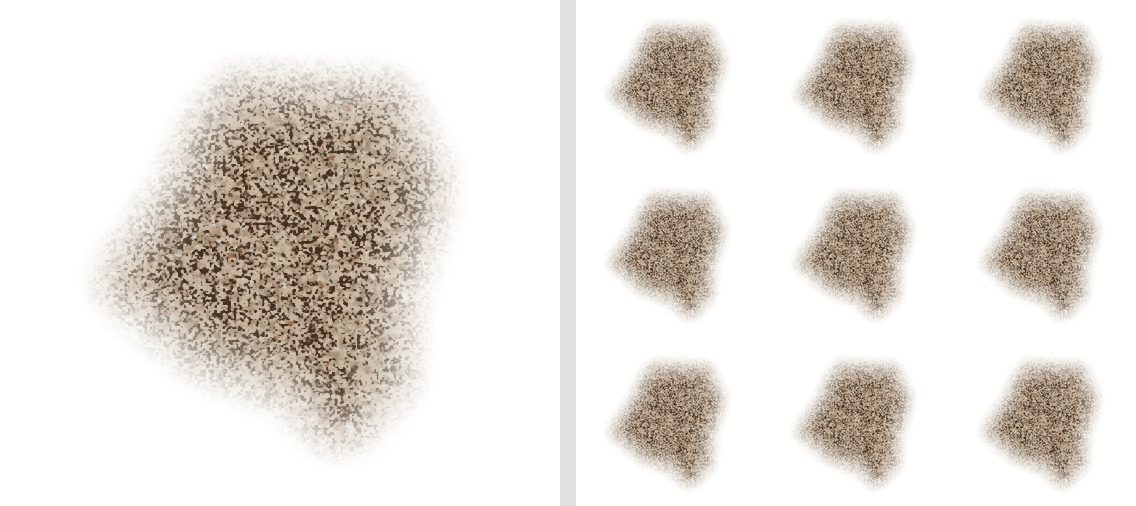
Left: one tile. Right: repeated 3 by 3.
Give the GLSL for this texture, as a Shadertoy shader.

```glsl
const vec3 PAPER = vec3(1.0, 1.0, 0.995);
const vec3 SAND_LIGHT = vec3(0.76, 0.69, 0.605);
const vec3 SAND_DEEP = vec3(0.64, 0.555, 0.465);
const vec3 GAP = vec3(0.27, 0.185, 0.12);
const vec3 CHIP_PALE = vec3(0.78, 0.71, 0.62);
const vec3 CHIP_SHELL = vec3(0.85, 0.85, 0.83);
const vec3 CHIP_RUST = vec3(0.58, 0.40, 0.29);
const vec3 CHIP_DARK = vec3(0.33, 0.25, 0.19);

const vec2 CANVAS = vec2(1.108, 1.0);       // canvas extent, height = 1
const float FADE_OUTER = 0.14;              // patch vanishes here
const float FADE_INNER = -0.06;             // patch is solid here
const vec2 GRAIN_CELLS = vec2(200.0, 190.0);
const vec2 FINE_CELLS = vec2(300.0, 285.0);
const vec2 TINT_CELLS = vec2(105.0, 110.0);
const vec2 CLUSTER_CELLS = vec2(30.0, 34.0);
const vec2 CHIP_CELLS = vec2(31.0, 28.0);   // coarsest layer, doubled per layer
const float CHIP_TILT = -0.25;
const float CHIP_SPREAD = 2.4;

const int CORNERS = 12;
const vec2 CORE[CORNERS] = vec2[CORNERS](
    vec2(0.49, 0.775), vec2(0.745, 0.765), vec2(0.80, 0.64), vec2(0.795, 0.59),
    vec2(0.745, 0.44), vec2(0.735, 0.27), vec2(0.675, 0.20), vec2(0.60, 0.27),
    vec2(0.43, 0.335), vec2(0.285, 0.45), vec2(0.395, 0.60), vec2(0.438, 0.703));

vec3 hash3(vec2 cell, float seed) {
    vec3 q = fract(vec3(cell, seed) * vec3(0.1031, 0.1030, 0.0973));
    q += dot(q, q.yxz + 33.33);
    return fract((q.xxy + q.yxx) * q.zyx);
}

// Value noise that wraps after the given whole number of cells
float noise(vec2 uv, vec2 cells, float seed) {
    vec2 g = uv * cells;
    vec2 i = floor(g);
    vec2 f = g - i;
    f = f * f * (3.0 - 2.0 * f);
    vec2 a = mod(i, cells);
    vec2 b = mod(i + 1.0, cells);
    float low = mix(hash3(a, seed).x, hash3(vec2(b.x, a.y), seed).x, f.x);
    float high = mix(hash3(vec2(a.x, b.y), seed).x, hash3(b, seed).x, f.x);
    return mix(low, high, f.y);
}

// Signed distance to the solid core of the patch
float coreDistance(vec2 p) {
    float nearest = 10.0;
    float side = 1.0;
    for (int i = 0; i < CORNERS; i++) {
        vec2 a = CORE[i];
        vec2 b = CORE[(i + CORNERS - 1) % CORNERS];
        vec2 e = b - a;
        vec2 w = p - a;
        vec2 d = w - e * clamp(dot(w, e) / dot(e, e), 0.0, 1.0);
        nearest = min(nearest, dot(d, d));
        bvec3 c = bvec3(p.y >= a.y, p.y < b.y, e.x * w.y > e.y * w.x);
        if (all(c) || all(not(c))) side = -side;
    }
    return side * sqrt(nearest);
}

vec3 chipColor(float pick) {
    if (pick < 0.56) return CHIP_PALE;
    if (pick < 0.72) return CHIP_SHELL;
    return pick < 0.86 ? CHIP_RUST : CHIP_DARK;
}

// One layer of scattered, turned flakes
vec3 addChips(vec3 color, vec2 uv, vec2 cells, float density, float seed) {
    vec2 g = uv * cells;
    vec2 home = floor(g);
    float blur = 0.7 * cells.y / iResolution.y;
    for (int y = -1; y <= 1; y++)
    for (int x = -1; x <= 1; x++) {
        vec2 cell = home + vec2(x, y);
        vec3 place = hash3(mod(cell, cells), seed);
        vec3 look = hash3(mod(cell, cells), seed + 17.0);
        if (place.z > density) continue;
        float angle = CHIP_TILT + (look.x - 0.5) * CHIP_SPREAD;
        float c = cos(angle);
        float s = sin(angle);
        vec2 d = mat2(c, -s, s, c) * (g - cell - 0.2 - 0.6 * place.xy);
        vec2 halfSize = vec2(0.22 + 0.22 * look.y, 0.09 + 0.12 * fract(look.y * 7.0));
        vec2 q = abs(d) - halfSize + 0.08;
        float edge = length(max(q, 0.0)) + min(max(q.x, q.y), 0.0) - 0.08;
        color = mix(color, chipColor(look.z), 0.8 * smoothstep(blur, -blur, edge));
    }
    return color;
}

void mainImage(out vec4 fragColor, in vec2 fragCoord) {
    vec2 uv = fragCoord / iResolution.xy;

    // Sand bed with dark gaps that gather in clusters
    float grain = 0.6 * noise(uv, GRAIN_CELLS, 3.0) + 0.4 * noise(uv, FINE_CELLS, 11.0);
    float cluster = noise(uv, CLUSTER_CELLS, 23.0) - 0.5;
    float tint = noise(uv, TINT_CELLS, 31.0);
    vec3 color = mix(SAND_DEEP, SAND_LIGHT, smoothstep(0.15, 0.7, tint));
    color *= 0.9 + 0.2 * grain;
    float gap = smoothstep(0.5, 0.27, grain + 0.2 * cluster);

    // Flakes from small to large, with the gaps cut between the small ones
    color = addChips(color, uv, CHIP_CELLS * 4.0, 0.45, 41.0);
    color = mix(color, GAP, gap);
    color = addChips(color, uv, CHIP_CELLS * 2.0, 0.22, 59.0);
    color = addChips(color, uv, CHIP_CELLS, 0.10, 73.0);

    // Soft patch on paper
    float cover = smoothstep(FADE_OUTER, FADE_INNER, coreDistance(uv * CANVAS));
    fragColor = vec4(mix(PAPER, color, cover), 1.0);
}
```
